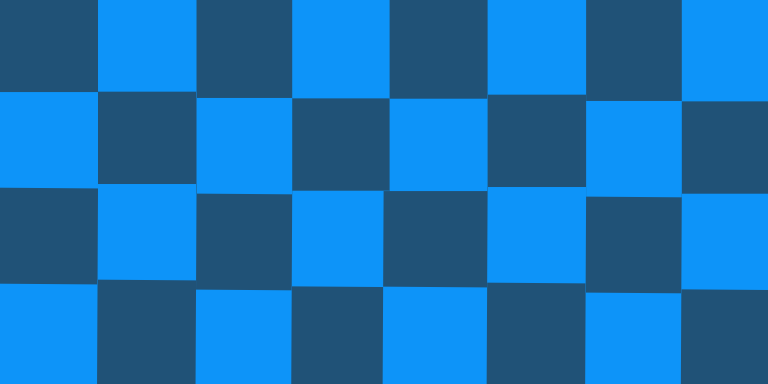
Give the GLSL for this pattern, as a WebGL 1 fragment shader.

```glsl
precision highp float;
// Flat two-tone checkerboard, eight by four, with slightly slipped and tilted tiles.

uniform vec2 u_resolution;

const vec2 GRID = vec2(8.0, 4.0);
const float PITCH = 1.0146;  // column width in cells
const float TILT = 0.0075;   // lean of the looser horizontal edges
const vec3 SLATE = vec3(0.125, 0.322, 0.467);
const vec3 AZURE = vec3(0.051, 0.580, 0.975);

// Offset that repeats every four tiles; w holds cosine, sine and alternating parts.
float slip(float i, vec3 w) {
  float a = 1.5707963 * i;
  return dot(w, vec3(cos(a), sin(a), cos(2.0 * a)));
}

// One for odd columns and the middle one, whose upper tiles are shorter.
float isShort(float column) {
  return max(mod(column, 2.0), 1.0 - step(0.5, abs(column - 4.0)));
}

// Height of horizontal edge j within a column, measured downward.
float rowEdge(float j, float column, float x) {
  float y = j - 0.041 + 0.0078 * column + slip(column, vec3(-0.0229, -0.0271, 0.0229));
  float squeezed = isShort(column);
  float first = 1.0 - step(1.5, j);
  float lean = step(1.5, j) * mix(1.0, step(2.5, j), squeezed);
  return y + 0.038 * squeezed * first + TILT * lean * (x - PITCH * (column + 0.5));
}

// Position of vertical edge k; the middle edge steps left in the lower half.
float columnEdge(float k, float y) {
  float x = PITCH * k + 0.006 + slip(k, vec3(-0.0089, 0.0031, 0.0029));
  float middle = 1.0 - step(0.5, abs(k - 4.0));
  float lower = step(rowEdge(2.0, 4.0, PITCH * 4.0), y);
  return x - 0.0625 * middle * lower - 0.005 * max(y - 2.0, 0.0);
}

// Smoothed sign of a distance, one pixel wide.
float side(float d, float pixel) {
  return clamp(2.0 * d / pixel, -1.0, 1.0);
}

void main() {
  vec2 p = gl_FragCoord.xy / u_resolution;
  p = vec2(p.x, 1.0 - p.y) * GRID;
  vec2 pixel = GRID / u_resolution;

  // Each edge crossed flips the tone.
  float tone = 1.0;
  float column = 0.0;
  for (int k = 1; k < 8; k++) {
    float d = columnEdge(float(k), p.y) - p.x;
    tone *= side(d, pixel.x);
    column += step(d, 0.0);
  }
  for (int j = 1; j < 4; j++) {
    tone *= side(rowEdge(float(j), column, p.x) - p.y, pixel.y);
  }

  gl_FragColor = vec4(mix(AZURE, SLATE, 0.5 + 0.5 * tone), 1.0);
}
```
